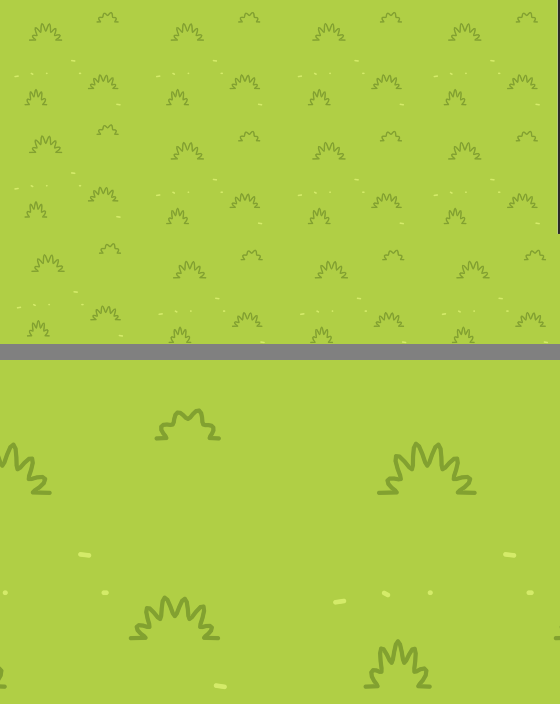
Top: the whole. Bottom: its middle third, enlarged.
Give the GLSL for this pattern, as a Shadertoy shader.

```glsl
#define COLUMNS 3.953
#define TILE vec2(100.0, 83.9)
#define STROKE 0.5
#define FLECK_RADIUS 0.55
#define STEPS_PER_BLADE 8.0
#define MEADOW vec3(0.69, 0.81, 0.27)
#define GRASS_LINE vec3(0.51, 0.63, 0.19)
#define FLECK_COLOR vec3(0.83, 0.92, 0.41)
#define EDGE_COLOR vec3(0.16, 0.16, 0.15)
#define EDGE_START vec2(0.9962, 0.32)

const float PI = 3.14159;

// Tuft base position and blade count
const vec3 TUFT_BASE[4] = vec3[4](
    vec3(32.3, 28.2, 6.0), vec3(76.0, 15.4, 4.0),
    vec3(72.9, 62.4, 6.0), vec3(25.4, 73.8, 5.0));

// Valley radii in xy, tip radii in zw
const vec4 TUFT_RADII[4] = vec4[4](
    vec4(7.2, 6.3, 10.3, 11.9), vec4(5.1, 4.5, 6.7, 6.8),
    vec4(6.9, 5.1, 9.4, 10.1), vec4(4.8, 5.8, 6.9, 11.4));

// Fleck position, half length and tilt
const vec4 FLECKS[6] = vec4[6](
    vec4(11.7, 53.9, 1.0, -0.15), vec4(22.6, 52.1, 0.5, 0.5),
    vec4(33.0, 51.8, 0.05, 0.0), vec4(51.7, 42.9, 1.0, 0.12),
    vec4(56.5, 51.8, 0.3, 0.0), vec4(83.6, 73.8, 1.0, 0.15));

float hash(float n) {
    n = fract(n * 0.1031);
    n *= n + 33.33;
    return fract(n * (n + n));
}

float segmentDistance(vec2 p, vec2 a, vec2 b) {
    vec2 along = b - a;
    float t = clamp(dot(p - a, along) / max(dot(along, along), 1e-5), 0.0, 1.0);
    return length(p - a - along * t);
}

// A wavy half ellipse with a short foot on either side
float tuftDistance(vec2 p, vec4 radii, float blades, float seed) {
    if (length(p) > 18.0) return 5.0;
    vec2 previous = vec2(-1.1 * radii.z, 0.1);
    float steps = blades * STEPS_PER_BLADE;
    float d = 5.0;
    for (float i = 0.0; i <= steps; i++) {
        float t = i / steps;
        float wave = 0.5 - 0.5 * cos(2.0 * PI * blades * t);
        float reach = wave * mix(0.8, 1.1, hash(floor(t * blades) + seed));
        float angle = PI * (1.0 - t);
        vec2 point = mix(radii.xy, radii.zw, reach) * vec2(cos(angle), -sin(angle));
        d = min(d, segmentDistance(p, previous, point));
        previous = point;
    }
    return min(d, segmentDistance(p, previous, vec2(1.08 * radii.z, 0.1)));
}

float fleckDistance(vec2 p, vec4 fleck) {
    vec2 halfAxis = fleck.z * vec2(cos(fleck.w), sin(fleck.w));
    return segmentDistance(p - fleck.xy, -halfAxis, halfAxis) - FLECK_RADIUS;
}

// Uneven placement of the first and last columns and the third row
vec2 tileDrift(vec2 cell) {
    float thirdRow = step(1.5, cell.y);
    float lastColumn = step(2.5, cell.x);
    float firstColumn = 1.0 - step(0.5, cell.x);
    return vec2(mix(-4.1 * lastColumn, 1.7, thirdRow),
                -4.6 * firstColumn * step(0.5, cell.y));
}

float coverage(float d, float pixel) {
    return 1.0 - smoothstep(-0.6 * pixel, 0.6 * pixel, d);
}

void mainImage(out vec4 fragColor, in vec2 fragCoord) {
    // Tiles are counted from the top left
    float pixel = TILE.x * COLUMNS / iResolution.x;
    vec2 p = vec2(fragCoord.x, iResolution.y - fragCoord.y) * pixel;
    vec2 cell = floor(p / TILE);
    vec2 local = p - cell * TILE - tileDrift(cell);

    float grass = 5.0;
    for (int i = 0; i < 4; i++) {
        vec3 base = TUFT_BASE[i];
        grass = min(grass, tuftDistance(local - base.xy, TUFT_RADII[i], base.z, 7.0 * float(i)));
    }

    float fleck = 5.0;
    for (int i = 0; i < 6; i++) fleck = min(fleck, fleckDistance(local, FLECKS[i]));

    vec3 color = mix(MEADOW, FLECK_COLOR, coverage(fleck, pixel));
    color = mix(color, GRASS_LINE, coverage(grass - STROKE, pixel));

    // Dark strip with a pale rim down the right edge
    vec2 edge = (EDGE_START - fragCoord / iResolution.xy) * iResolution.xy * pixel;
    color = mix(color, vec3(0.85, 0.88, 0.72), 0.7 * coverage(max(edge.x - 0.5, edge.y), pixel));
    color = mix(color, EDGE_COLOR, coverage(max(edge.x, edge.y), pixel));
    fragColor = vec4(color, 1.0);
}
```
